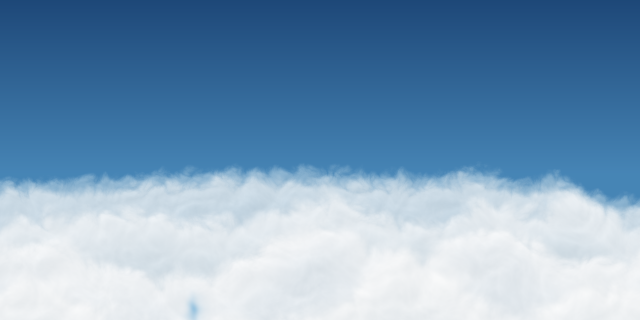
Write a WebGL 2 fragment shader that draws this texture.

```glsl
#version 300 es
precision highp float;
// A deep blue sky fading down to a sea of billowing white clouds.

uniform vec2 u_resolution;
out vec4 fragColor;

const vec3 SKY_TOP = vec3(0.115, 0.28, 0.47);
const vec3 SKY_LOW = vec3(0.275, 0.52, 0.71);
const vec3 GAP_BLUE = vec3(0.53, 0.73, 0.86);
const float HORIZON = 0.46;

// Unit gradient chosen by an integer hash of the lattice cell
vec2 gradientAt(vec2 cell) {
    uvec2 k = uvec2(ivec2(cell) + 4096);
    uint h = k.x * 1597334677u ^ k.y * 3812015801u;
    h = (h ^ (h >> 15)) * 2246822519u;
    h ^= h >> 13;
    float angle = float(h & 65535u) / 65536.0 * 6.28319;
    return vec2(cos(angle), sin(angle));
}

float gradientNoise(vec2 p) {
    vec2 i = floor(p), f = p - i;
    vec2 u = f * f * f * (f * (f * 6.0 - 15.0) + 10.0);
    vec2 e = vec2(1.0, 0.0);
    float a = dot(gradientAt(i), f);
    float b = dot(gradientAt(i + e.xy), f - e.xy);
    float c = dot(gradientAt(i + e.yx), f - e.yx);
    float d = dot(gradientAt(i + e.xx), f - e.xx);
    return mix(mix(a, b, u.x), mix(c, d, u.x), u.y);
}

// Rounded lumps with creases between them, centred near zero
float billow(vec2 p) {
    float sum = -0.38, amp = 1.0;
    for (int i = 0; i < 5; i++) {
        sum += amp * abs(gradientNoise(p));
        p = mat2(1.6, 1.2, -1.2, 1.6) * p + 7.3;
        amp *= 0.48;
    }
    return sum;
}

float mound(float x, float centre, float width) {
    float t = (x - centre) / width;
    return exp(-t * t);
}

// Outlines of the cloud banks, from far to near
float farRidge(float x) {
    return 0.437 + 0.038 * mound(x, 0.85, 0.55) + 0.03 * mound(x, 1.48, 0.1)
         + 0.05 * mound(x, 1.75, 0.085) - 0.052 * smoothstep(1.5, 1.95, x);
}

float middleRidge(float x) {
    return 0.30 + 0.10 * mound(x, 1.02, 0.22) + 0.07 * mound(x, 0.35, 0.3)
         + 0.09 * mound(x, 1.53, 0.13) + 0.10 * mound(x, 1.80, 0.12);
}

float frontRidge(float x) {
    return 0.13 + 0.20 * mound(x, 0.98, 0.26) + 0.19 * mound(x, 1.55, 0.2)
         + 0.12 * mound(x, 0.1, 0.3) + 0.10 * mound(x, 2.0, 0.2);
}

float lowRidge(float x) {
    return 0.02 + 0.14 * mound(x, 0.1, 0.2) + 0.20 * mound(x, 1.28, 0.22)
         + 0.13 * mound(x, 1.9, 0.2);
}

// Lays one bank over the colour behind: lit crests, shaded base, puffy relief
vec3 cloudBank(vec3 behind, vec2 p, float ridge, float scale, float lumpHeight,
               float softness, float opacity, vec3 lit, vec3 shade) {
    vec2 q = p * scale + scale * 3.7;
    q += 0.25 * vec2(gradientNoise(q * 1.3 + 11.0), gradientNoise(q * 1.3 + 47.0));
    float lumps = billow(q);
    float relief = lumps - billow(q + vec2(-0.07, 0.13));
    float depth = ridge - p.y + lumpHeight * lumps;
    float broad = gradientNoise(p * 4.0 + scale);
    float shadow = smoothstep(0.02, 0.24, depth + 0.08 * broad);
    vec3 colour = mix(lit, shade, shadow) + 0.10 * relief * vec3(1.0, 0.85, 0.75);
    float cover = opacity * smoothstep(-0.25 * softness, softness, depth);
    return mix(behind, colour, cover);
}

void main() {
    // Two units wide, one unit high
    vec2 p = gl_FragCoord.xy / u_resolution * vec2(2.0, 1.0);
    float x = p.x;

    // Sky
    vec3 colour = mix(SKY_LOW, SKY_TOP, clamp((p.y - HORIZON) / (1.0 - HORIZON), 0.0, 1.0));

    // Hazy far banks
    float far = farRidge(x);
    colour = cloudBank(colour, p, far + 0.004, 13.0, 0.045, 0.032, 0.75,
                       vec3(0.62, 0.75, 0.84), vec3(0.70, 0.80, 0.87));
    colour = cloudBank(colour, p, far - 0.018, 9.0, 0.07, 0.045, 0.92,
                       vec3(0.82, 0.87, 0.905), vec3(0.76, 0.83, 0.88));

    // Bright near banks
    colour = cloudBank(colour, p, middleRidge(x), 6.5, 0.10, 0.05, 0.95,
                       vec3(0.91, 0.93, 0.945), vec3(0.82, 0.865, 0.895));
    colour = cloudBank(colour, p, frontRidge(x), 5.5, 0.11, 0.055, 0.96,
                       vec3(0.945, 0.953, 0.96), vec3(0.88, 0.905, 0.925));
    colour = cloudBank(colour, p, lowRidge(x), 5.0, 0.10, 0.07, 0.9,
                       vec3(0.95, 0.956, 0.96), vec3(0.915, 0.93, 0.94));

    // Small opening where the sky shows through
    vec2 ragged = 0.02 * vec2(gradientNoise(p * 22.0), gradientNoise(p * 22.0 + 31.0));
    vec2 gap = (p + ragged - vec2(0.607, 0.03)) / vec2(0.02, 0.035);
    colour = mix(colour, GAP_BLUE, 0.8 * exp(-dot(gap, gap)));

    fragColor = vec4(clamp(colour, 0.0, 1.0), 1.0);
}
```
